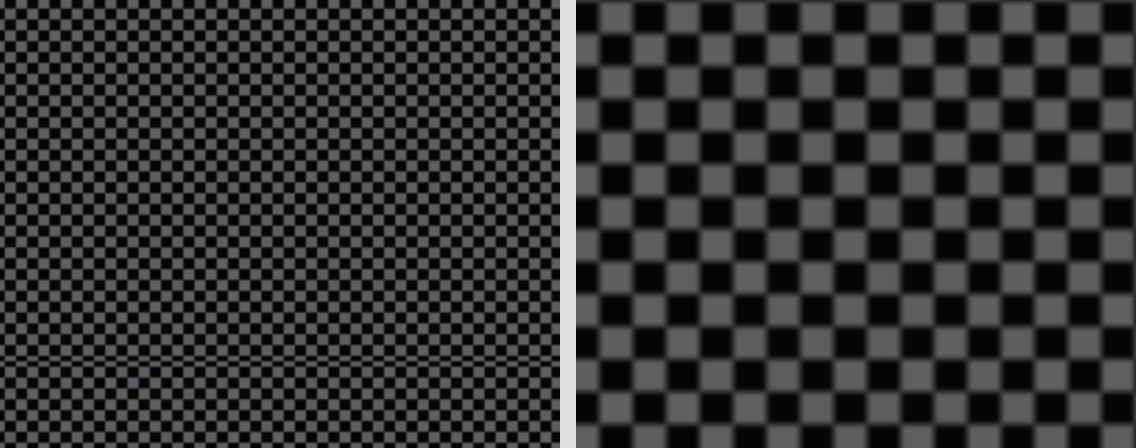
Left, the full canvas; right, a detail of the centre.
This pattern is drawn by a WebGL 1 fragment shader. Its source:

```glsl
precision highp float;
// Soft-edged dark checkerboard with one seam of half-height rows and faint wear.

uniform vec2 u_resolution;

#define CELLS vec2(50.2, 41.29)      // cells across and down
#define ORIGIN vec2(0.43, 0.80)      // first full cell, from the top left
#define SEAM_ROW 32.0                // row split into two half-height rows
#define EDGE_BLUR 0.36               // edge width, in cells
#define DARK vec3(0.018, 0.018, 0.024)
#define LIGHT vec3(0.372, 0.372, 0.376)
#define CELL_VARIATION 0.012
#define STAIN_STRENGTH 0.035
#define SCRATCH_STRENGTH 0.12

float hash(vec2 p) {
  return fract(sin(dot(p, vec2(127.1, 311.7))) * 43758.5453);
}

// Signed distance to the nearest cell edge: positive in even cells.
vec2 edgeDistance(vec2 p) {
  return 0.5 - abs(mod(p + 0.5, 2.0) - 1.0);
}

// Soft window between two limits.
float band(float x, float low, float high, float soft) {
  return smoothstep(low - soft, low + soft, x)
       * (1.0 - smoothstep(high - soft, high + soft, x));
}

void main() {
  vec2 uv = gl_FragCoord.xy / u_resolution;
  vec2 grid = vec2(uv.x, 1.0 - uv.y) * CELLS - ORIGIN;

  // The seam runs through two rows in the height of one.
  float seamOffset = grid.y - SEAM_ROW;
  float inSeam = step(0.0, seamOffset) * step(seamOffset, 1.0);
  vec2 cellPos = vec2(grid.x, grid.y + clamp(seamOffset, 0.0, 1.0));
  vec2 cell = floor(cellPos);

  // Soft checker: the product of two alternating waves.
  vec2 blur = max(vec2(EDGE_BLUR), 1.5 * CELLS / u_resolution);
  blur.y *= 1.0 + inSeam;
  vec2 wave = 2.0 * smoothstep(-0.5 * blur, 0.5 * blur, edgeDistance(cellPos)) - 1.0;
  float light = 0.5 + 0.5 * wave.x * wave.y;

  // Slight differences between the grey cells.
  vec3 grey = LIGHT + CELL_VARIATION * (hash(cell) - 0.5);

  // A short run of warm and cool stains below the seam.
  float stain = band(cellPos.x, 9.0, 15.6, 0.2) * band(cellPos.y, 35.2, 35.9, 0.2);
  float stainPhase = 1.5708 * (cell.x - 9.0);
  grey += STAIN_STRENGTH * stain * cos(stainPhase + vec3(0.0, 1.4, 3.14));

  // A faint horizontal scratch.
  float scratch = band(grid.x, 30.3, 42.0, 0.8) * band(grid.y, 33.88, 34.04, 0.1);
  grey *= 1.0 - SCRATCH_STRENGTH * scratch;

  gl_FragColor = vec4(mix(DARK, grey, light), 1.0);
}
```
